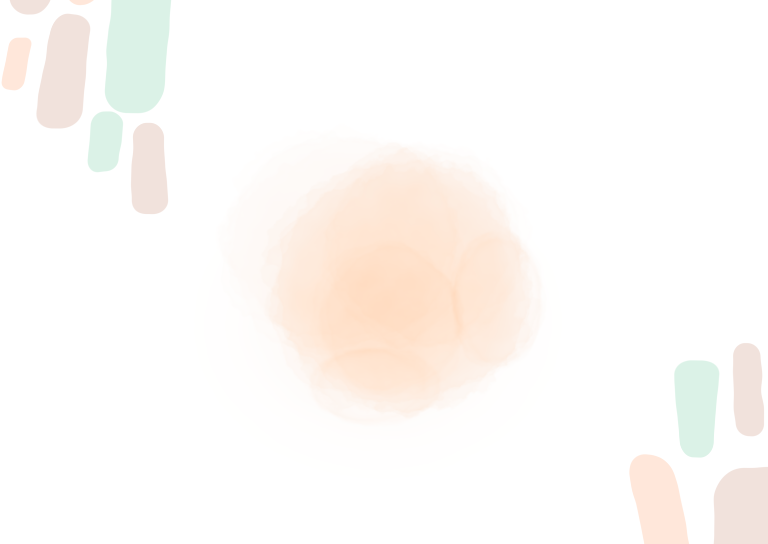
Reproduce this background procedurally as a WebGL 2 fragment shader.

```glsl
#version 300 es
precision highp float;
// White stationery background: pastel pebbles in two opposite corners and a
// soft watercolour stain in the middle. Pebbles are leaning, tapered rounded
// boxes; the stain is a sum of noise-warped translucent washes with rims.
// One unit is a hundredth of the canvas width.
uniform vec2 u_resolution;
out vec4 fragColor;

const vec3 PAPER = vec3(1.0);
const vec3 CLAY = vec3(0.945, 0.886, 0.863);
const vec3 PEACH = vec3(1.0, 0.906, 0.855);
const vec3 MINT = vec3(0.86, 0.95, 0.906);
const vec3 STAIN_COOL = vec3(0.955, 0.84, 0.77);
const vec3 STAIN_WARM = vec3(1.0, 0.855, 0.745);

float hash(vec2 p) {
  p = fract(p * vec2(0.1031, 0.1137));
  p += dot(p, p.yx + 33.33);
  return fract((p.x + p.y) * p.x * 17.0);
}

float noise(vec2 p) {
  vec2 cell = floor(p), f = fract(p);
  f = f * f * (3.0 - 2.0 * f);
  vec2 e = vec2(1.0, 0.0);
  return mix(mix(hash(cell), hash(cell + e), f.x),
             mix(hash(cell + e.yx), hash(cell + e.xx), f.x), f.y);
}

// Fractal noise centred on zero
float fbm(vec2 p) {
  float sum = 0.0, amp = 0.5;
  for (int i = 0; i < 5; i++) {
    sum += amp * (noise(p) - 0.5);
    p = mat2(1.6, 1.2, -1.2, 1.6) * p + 7.3;
    amp *= 0.5;
  }
  return sum;
}

// Signed distance to a rounded box, sheared by lean and widened upwards by taper
float pebbleDistance(vec2 p, vec2 halfSize, float lean, float taper, float corner) {
  p.x -= lean * p.y;
  p.x /= 1.0 + taper * clamp(p.y / halfSize.y, -1.0, 1.0);
  vec2 q = abs(p) - halfSize + corner;
  return length(max(q, 0.0)) + min(max(q.x, q.y), 0.0) - corner;
}

void paintPebble(inout vec3 col, vec2 p, vec2 center, vec2 halfSize,
                 float lean, float taper, float corner, vec3 tint) {
  float wobble = 0.3 * (noise(p * 0.45 + center) - 0.5);
  float d = pebbleDistance(p - center, halfSize, lean, taper, corner) + wobble;
  float soft = 70.0 / u_resolution.x;
  col = mix(col, tint, 1.0 - smoothstep(-soft, soft, d));
}

// Pigment of one wash: several ragged sheets, each with a faint dried rim
float wash(vec2 p, vec2 center, vec2 radius, float strength, float rim) {
  const int SHEETS = 4;
  float sum = 0.0;
  vec2 q = (p - center) / radius;
  for (int i = 0; i < SHEETS; i++) {
    float k = float(i);
    vec2 seed = center + 19.7 * k;
    float ragged = 0.34 * fbm(p * 0.13 + seed) + 0.12 * fbm(p * 0.6 + seed);
    float d = (length(q) - 1.0 + 0.035 * k + ragged) * min(radius.x, radius.y);
    float inside = 1.0 - smoothstep(-0.45, 0.2, d);
    float bleed = mix(0.55, 1.0, smoothstep(0.0, 4.0, -d));
    float patchy = 0.6 + 0.8 * noise(p * 0.2 + seed);
    sum += inside * strength * bleed;
    sum += rim * patchy * inside * exp(-abs(d + 0.2) * 2.2);
  }
  return sum / float(SHEETS);
}

void paintStain(inout vec3 col, vec2 p) {
  float pigment = 0.0;
  pigment += wash(p, vec2(44.9, 39.4), vec2(16.4, 14.8), 0.13, 0.10);
  pigment += wash(p, vec2(52.4, 33.6), vec2(17.8, 17.2), 0.36, 0.18);
  pigment += wash(p, vec2(55.3, 38.8), vec2(13.0, 13.2), 0.12, 0.10);
  pigment += wash(p, vec2(64.7, 31.6), vec2(6.5, 9.0), 0.09, 0.22);
  pigment += wash(p, vec2(50.8, 29.3), vec2(9.7, 10.3), 0.12, 0.12);
  pigment += wash(p, vec2(48.8, 20.6), vec2(8.5, 5.2), 0.07, 0.20);
  // Warm pool below the middle
  vec2 toCore = (p - vec2(49.2, 28.8)) / vec2(13.0, 11.0);
  float core = exp(-dot(toCore, toCore));
  pigment += 0.25 * core;
  pigment *= 1.0 + 0.25 * fbm(p * 0.25);
  vec3 tint = mix(STAIN_COOL, STAIN_WARM, clamp(pigment * 1.3 + 0.3 * core, 0.0, 1.0));
  col = mix(col, tint, clamp(pigment, 0.0, 1.0));
}

void main() {
  vec2 p = 100.0 * gl_FragCoord.xy / u_resolution.x;
  vec3 col = PAPER;
  paintStain(col, p);

  // Upper left cluster
  paintPebble(col, p, vec2(3.9, 71.7), vec2(2.7, 2.8), 0.0, 0.0, 2.5, CLAY);
  paintPebble(col, p, vec2(10.7, 72.5), vec2(2.1, 2.35), 0.0, 0.0, 2.0, PEACH);
  paintPebble(col, p, vec2(2.1, 62.55), vec2(1.45, 3.35), 0.2, 0.0, 1.0, PEACH);
  paintPebble(col, p, vec2(8.4, 61.6), vec2(2.8, 7.45), 0.14, -0.12, 2.4, CLAY);
  paintPebble(col, p, vec2(18.0, 66.0), vec2(3.9, 9.9), 0.08, 0.0, 3.2, MINT);
  paintPebble(col, p, vec2(13.65, 52.35), vec2(2.1, 3.9), 0.08, 0.0, 1.7, MINT);
  paintPebble(col, p, vec2(19.35, 48.85), vec2(2.2, 6.0), -0.01, -0.12, 2.0, CLAY);

  // Lower right cluster
  paintPebble(col, p, vec2(90.7, 17.65), vec2(2.55, 6.35), 0.0, 0.2, 2.0, MINT);
  paintPebble(col, p, vec2(97.4, 20.05), vec2(1.85, 6.05), -0.04, 0.0, 1.7, CLAY);
  paintPebble(col, p, vec2(86.45, 1.7), vec2(3.0, 9.9), -0.21, 0.0, 2.8, PEACH);
  paintPebble(col, p, vec2(99.0, 0.4), vec2(6.0, 9.5), 0.0, 0.0, 4.0, CLAY);

  fragColor = vec4(col, 1.0);
}
```
